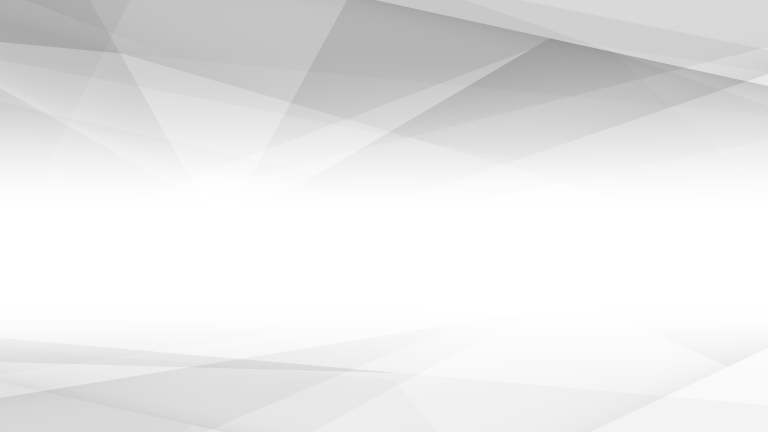
Give the GLSL for this background, as a WebGL 1 fragment shader.

```glsl
precision highp float;
// Pale grey backdrop of overlapping translucent facets above and below a white band.
// Straight edges split the plane; each adds or removes shade on one side,
// and the summed shade fades to white toward the middle of the canvas.
uniform vec2 u_resolution;

const float HEIGHT = 4.32; // canvas height in working units, y runs downward

vec2 pos;
float pixel;

// Signed distance to the line from a to b (a left of b), positive below it
float line(float ax, float ay, float bx, float by) {
  vec2 e = vec2(bx - ax, by - ay);
  vec2 q = pos - vec2(ax, ay);
  return (q.y * e.x - q.x * e.y) / length(e);
}

// Smooth coverage of the positive side
float cover(float d) {
  return clamp(d / pixel + 0.5, 0.0, 1.0);
}

// Area lying on the positive side of two lines
float wedge(float d1, float d2) {
  return cover(d1) * cover(d2);
}

// Sharp edge whose shade dies away over the given width
float crease(float d, float width) {
  return cover(d) * exp(-max(d, 0.0) / width);
}

float upperShade() {
  float shade = 0.27;

  // Long shallow edges from the left
  float longEdge = line(0.0, 0.18, 5.9, 1.9);
  float flatEdge = line(0.0, 0.42, 7.68, 1.15);
  shade += 0.07 * wedge(longEdge, -flatEdge);
  shade += 0.04 * crease(-longEdge, 0.25);
  shade -= 0.02 * cover(longEdge);
  shade -= 0.015 * cover(flatEdge);
  shade -= 0.025 * cover(line(0.0, 0.6, 3.9, 1.35));
  shade -= 0.06 * crease(-line(0.0, 0.88, 2.1, 2.05), 0.18);
  shade += 0.03 * crease(line(0.0, 1.02, 3.2, 1.75), 0.2);
  shade += 0.05 * cover(-line(0.25, 0.0, 1.2, 0.36)) * exp(-pos.x);

  // Pale funnel-shaped panel
  float panel = wedge(-line(0.9, 0.0, 2.05, 2.05), -line(2.35, 2.05, 3.47, 0.0));
  float cross = line(0.4, 1.8, 1.3, 0.0);
  shade -= 0.065 * panel;
  shade += 0.03 * panel * cover(-cross);
  shade -= 0.02 * crease(cross, 0.5) * (1.0 - panel);

  // Light sheets in the upper right corner
  float ridge = line(3.75, 0.0, 7.68, 0.86);
  shade -= 0.055 * cover(-ridge);
  shade -= 0.03 * cover(-line(4.65, 0.0, 7.68, 1.06));
  shade -= 0.035 * cover(-line(5.2, 0.0, 7.68, 0.5));
  shade += 0.06 * crease(ridge, 0.12);
  shade -= 0.02 * wedge(-ridge, line(3.0, 0.0, 5.6, 0.4));

  // Dark facet right of a diagonal, with a light blade on its left
  float diagonal = line(2.7, 2.02, 6.15, 0.0);
  shade += 0.06 * crease(diagonal, 1.0) * cover(ridge);
  shade -= 0.05 * wedge(-diagonal, line(1.6, 1.9, 5.6, 0.38)) * cover(ridge);
  shade += 0.015 * wedge(ridge, line(5.9, 0.3, 6.9, 1.25));

  // Rising edges toward the right side
  float rising = line(4.0, 2.0, 7.68, 0.74);
  shade -= 0.04 * crease(line(2.0, 1.9, 7.68, 0.47), 0.6);
  shade += 0.04 * crease(-rising, 0.2);
  shade -= 0.04 * cover(rising);
  shade -= 0.03 * cover(line(5.0, 1.95, 7.68, 1.4));
  return shade;
}

float lowerShade() {
  float shade = mix(0.115, 0.095, pos.x / 7.68);

  // Slender blades on the left
  float blade = line(0.0, 3.38, 4.0, 3.73);
  shade += 0.07 * wedge(blade, -line(0.0, 3.62, 4.0, 3.73));
  shade -= 0.02 * cover(-blade);
  shade += 0.04 * crease(line(0.0, 3.98, 4.8, 3.2), 0.15);
  shade -= 0.03 * crease(-line(0.0, 3.98, 4.8, 3.2), 0.2);
  shade -= 0.02 * crease(line(0.0, 3.75, 4.0, 3.15), 0.15);
  shade += 0.05 * crease(-line(0.0, 3.82, 2.15, 4.3), 0.09);
  shade += 0.02 * wedge(-line(1.85, 4.32, 2.3, 3.75), line(0.0, 3.82, 2.15, 4.3));

  // Lighter sheets opening to the right
  shade -= 0.03 * cover(line(2.05, 4.32, 4.7, 3.2));
  shade -= 0.025 * crease(line(3.12, 4.32, 4.9, 3.35), 1.2);
  shade += 0.015 * wedge(line(3.9, 3.75, 4.38, 4.32), line(4.0, 3.8, 7.68, 4.1));

  // Crossing facets at the right edge
  float rightEdge = line(5.9, 4.32, 7.68, 3.48);
  shade += 0.04 * wedge(-rightEdge, -line(6.8, 3.45, 7.68, 3.85));
  shade += 0.03 * crease(-rightEdge, 0.15);
  shade -= 0.015 * cover(rightEdge);
  return shade;
}

void main() {
  pos = vec2(gl_FragCoord.x, u_resolution.y - gl_FragCoord.y) * HEIGHT / u_resolution.y;
  pixel = HEIGHT / u_resolution.y;
  float upperFade = 1.0 - smoothstep(0.5, 2.15, pos.y);
  float lowerFade = smoothstep(3.0, 4.0, pos.y);
  float grey = 1.0 - upperShade() * upperFade - lowerShade() * lowerFade;
  gl_FragColor = vec4(vec3(grey), 1.0);
}
```
